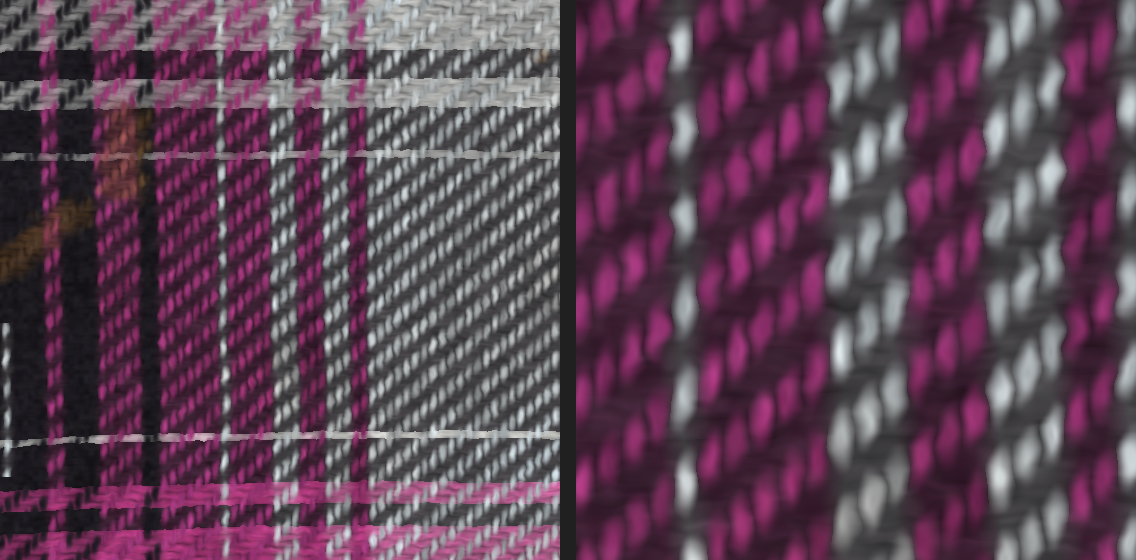
Left, the full canvas; right, a detail of the centre.
Reproduce this texture procedurally as a WebGL 1 fragment shader.

```glsl
precision highp float;
uniform vec2 u_resolution;

#define WARPS 64.0
#define WEFTS 78.0
#define TWILL 4.0
#define LEAN 0.1
#define FUZZ 0.24
#define WEAR 0.5
#define WOBBLE 0.005
#define FRAY 0.0045
#define BLACK vec3(0.10, 0.09, 0.11)
#define WHITE vec3(0.74, 0.74, 0.73)
#define MAGENTA vec3(0.60, 0.19, 0.42)
#define BROWN vec3(0.46, 0.30, 0.15)

float hash(vec2 p) {
  vec3 q = fract(vec3(p.xyx) * 0.1031);
  q += dot(q, q.yzx + 33.33);
  return fract((q.x + q.y) * q.z);
}

float noise(vec2 p) {
  vec2 c = floor(p), f = fract(p);
  f = f * f * (3.0 - 2.0 * f);
  return mix(mix(hash(c), hash(c + vec2(1.0, 0.0)), f.x),
             mix(hash(c + vec2(0.0, 1.0)), hash(c + vec2(1.0)), f.x), f.y);
}

// Random offset around zero
vec2 drift(vec2 p) {
  return vec2(noise(p), noise(p + 31.0)) - 0.5;
}

// 1 for thread numbers from first up to, not including, last
float band(float thread, float first, float last) {
  return step(first, thread) * (1.0 - step(last, thread));
}

float segment(vec2 p, vec2 a, vec2 b) {
  vec2 ab = b - a;
  return length(p - a - ab * clamp(dot(p - a, ab) / dot(ab, ab), 0.0, 1.0));
}

// Soft woolly stroke, q scaled to its half size
float strand(vec2 q) {
  return 1.0 - smoothstep(0.15, 1.15, length(q));
}

// Vertical threads, numbered from the left
vec3 warpColor(float i, float row) {
  float pink = band(i, 5.0, 7.0) + band(i, 11.0, 16.0) + band(i, 18.0, 42.0);
  float pale = band(i, 25.0, 26.0) + band(i, 31.0, 34.0) + band(i, 37.0, 40.0)
             + step(42.0, i) + band(i, 0.0, 1.0) * band(row, 44.0, 65.0);
  return mix(mix(BLACK, MAGENTA, pink), WHITE, pale);
}

// Horizontal threads, numbered from the top
vec3 weftColor(float j) {
  float pale = 1.0 - step(7.0, j) + band(j, 11.0, 15.0)
             + 0.85 * band(j, 21.0, 22.0) + 1.3 * band(j, 60.0, 61.0);
  float pink = band(j, 67.0, 70.0) + step(73.0, j);
  return mix(mix(BLACK, MAGENTA * 1.12, pink), WHITE * 0.86, pale);
}

void main() {
  vec2 uv = gl_FragCoord.xy / u_resolution;
  vec2 p = vec2(uv.x, 1.0 - uv.y);

  // Slack in the cloth, strongest on the left, and frayed threads
  float slack = 1.0 - p.x;
  vec2 cloth = p + vec2(0.022 * slack * (0.5 - p.y), -0.02 * slack * slack * p.y);
  cloth += WOBBLE * drift(p * 7.0) + FRAY * drift(p * 85.0);
  vec2 grid = cloth * vec2(WARPS, WEFTS);
  vec2 cell = floor(grid);
  vec2 across = fract(grid) - 0.5;

  // Twill floats, stepping up by one row per thread to the right
  float rise = (grid.y + cell.x + 1.0) / TWILL;
  float run = (grid.x + cell.y - 1.0) / TWILL;
  float t = (fract(rise) - 0.5) * TWILL;
  float s = (fract(run) - 0.5) * TWILL;
  float warpMask = strand(vec2((across.x + LEAN * t) / 0.56, t / 1.6));
  float weftMask = strand(vec2(s / 1.8, across.y / 0.65));

  // Fibres blur the colour of each thread into its neighbour
  vec3 warp = warpColor(cell.x, cell.y);
  vec3 beside = warpColor(cell.x + sign(across.x), cell.y);
  vec3 fuzz = mix(warp, beside, abs(across.x));
  vec3 weft = weftColor(cell.y);

  // Brown streaks and a small yellowish spot
  vec2 ragged = p + 0.03 * drift(p * 50.0);
  float streak = 0.85 - 0.85 * smoothstep(0.01, 0.045,
    segment(ragged, vec2(-0.01, 0.48), vec2(0.13, 0.385)));
  float patchTint = 0.8 - 0.8 * smoothstep(0.02, 0.055,
    segment(ragged, vec2(0.225, 0.22), vec2(0.22, 0.33)));
  float spot = 1.0 - smoothstep(0.005, 0.03, length(ragged - vec2(0.965, 0.1)));
  warp = mix(warp, BROWN * 1.2, max(patchTint * 0.75, max(streak, spot) * 0.5));
  weft = mix(weft, BROWN * 0.8, max(streak, max(patchTint, spot) * 0.6));

  // Uneven dye, per-thread and per-float wear
  float dye = noise(p * 6.0 + 17.0);
  float warpWear = hash(vec2(cell.x, floor(rise)));
  float weftWear = hash(vec2(floor(run) + 90.0, cell.y));
  float threadWear = hash(vec2(cell.x, 7.0));
  warp *= 1.0 + WEAR * (0.6 * warpWear + 0.3 * threadWear + 0.5 * dye - 0.7);
  weft *= 1.0 + WEAR * (0.6 * weftWear + 0.5 * dye - 0.55);
  warp *= mix(vec3(1.0), vec3(0.9, 0.97, 1.02), dye);

  // Shaded ground, then the horizontal and the vertical floats
  float shade = 0.45 + 0.5 * noise(grid * 0.8 + 5.0);
  vec3 color = mix(weft, fuzz, FUZZ + 0.1) * shade + 0.02;
  color = mix(color, mix(weft, fuzz, FUZZ), weftMask * 0.85);
  color = mix(color, warp, warpMask * 0.95);

  // Fine fibre grain along the upper thread
  float alongWarp = noise(grid * vec2(3.5, 1.0));
  float alongWeft = noise(grid * vec2(1.0, 3.5) + 50.0);
  color *= 0.9 + 0.2 * mix(alongWeft, alongWarp, warpMask);
  color += 0.04 * (noise(p * 110.0) - 0.3);
  gl_FragColor = vec4(clamp(color, 0.0, 1.0), 1.0);
}
```
